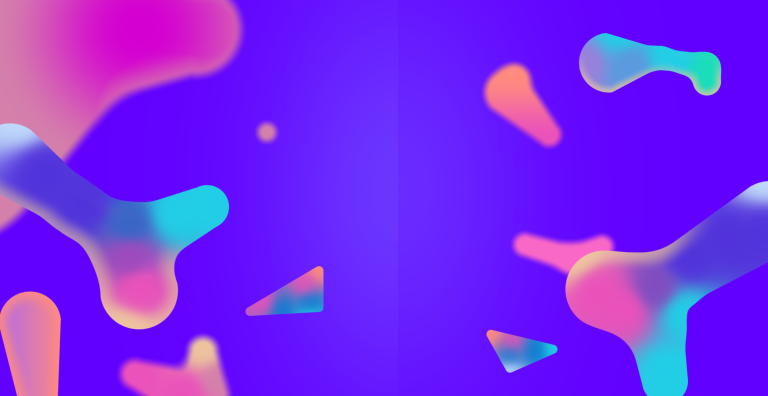
Reproduce this background procedurally as a Shadertoy shader.

```glsl
#define VIOLET vec3(.385, .0, 1.)
#define HALO vec3(.42, .21, 1.)
#define MAGENTA vec3(.83, .0, .82)
#define MAUVE vec3(.83, .5, .67)
#define INDIGO vec3(.32, .2, .86)
#define CYAN vec3(.13, .81, .9)
#define PINK vec3(.92, .32, .73)
#define SALMON vec3(1., .54, .5)
#define CREAM vec3(.93, .77, .62)
#define AZURE vec3(.04, .48, .82)
#define PALE vec3(.75, .85, .98)
#define TEAL vec3(.1, .87, .73)

const vec2 CANVAS = vec2(7.68, 3.98);

// Tapered capsule; each end is (centre, radius)
float limb(vec2 p, vec3 a, vec3 b) {
    vec2 axis = b.xy - a.xy;
    float h = clamp(dot(p - a.xy, axis) / dot(axis, axis), 0., 1.);
    return length(p - a.xy - h * axis) - mix(a.z, b.z, h);
}

// Smooth union with fillet size k
float fuse(float a, float b, float k) {
    float h = max(k - abs(a - b), 0.) / k;
    return min(a, b) - h * h * k * .25;
}

float triangle(vec2 p, vec2 a, vec2 b, vec2 c) {
    float edges = min(limb(p, vec3(a, 0.), vec3(b, 0.)),
                  min(limb(p, vec3(b, 0.), vec3(c, 0.)), limb(p, vec3(c, 0.), vec3(a, 0.))));
    vec2 ab = b - a, bc = c - b, ca = a - c, pa = p - a, pb = p - b, pc = p - c;
    vec3 side = vec3(ab.x * pa.y - ab.y * pa.x, bc.x * pb.y - bc.y * pb.x, ca.x * pc.y - ca.y * pc.x);
    bool inside = all(greaterThan(side, vec3(0.))) || all(lessThan(side, vec3(0.)));
    return inside ? -edges : edges;
}

// Colour spot weighted by closeness; summed spots form a gradient mesh
vec4 dab(vec2 p, float x, float y, vec3 tint) {
    vec2 v = p - vec2(x, y);
    float fall = dot(v, v) + .015;
    return vec4(tint, 1.) / (fall * fall);
}

vec3 blend(vec4 spots) { return spots.rgb / spots.w; }

void layer(inout vec3 col, float d, vec3 tint, float blur) {
    float soft = max(blur, .75 * CANVAS.y / iResolution.y);
    col = mix(col, tint, 1. - smoothstep(-soft, soft, d));
}

vec3 backdrop(vec2 p) {
    vec2 v = (p - vec2(3.98, 1.9)) / vec2(1.9, 3.2);
    float glow = exp(-2. * dot(v, v)) * (p.x < 3.98 ? 1. : .8);
    return mix(VIOLET, HALO, glow);
}

void blurredShapes(inout vec3 col, vec2 p) {
    // Magenta corner
    float d = fuse(limb(p, vec3(.8, .2, .9), vec3(1.95, .3, .46)),
                   limb(p, vec3(.12, .67, 1.), vec3(-.51, 1.45, 1.)), .3);
    float fade = max(smoothstep(.1, 1.5, length(p - vec2(1.4, .3))), .8 * smoothstep(-.4, .05, d));
    layer(col, d, mix(MAGENTA, MAUVE, fade), .07);

    // Small dot
    layer(col, length(p - vec2(2.67, 1.33)) - .09, MAUVE, .05);

    // Lower blob
    d = fuse(limb(p, vec3(1.35, 3.76, .14), vec3(1.95, 4., .27)),
             limb(p, vec3(2.03, 3.53, .14), vec3(2.03, 3.95, .25)), .12);
    layer(col, d, blend(dab(p, 1.35, 3.75, PINK) + dab(p, 2.05, 3.5, CREAM)
        + dab(p, 1.85, 3.95, PINK) + dab(p, 2.2, 3.8, MAUVE)), .06);

    // Upper drop
    d = fuse(limb(p, vec3(5.08, .93, .23), vec3(5.49, 1.35, .12)), length(p - vec2(5.15, .79)) - .14, .1);
    layer(col, d, mix(SALMON, PINK, smoothstep(.75, 1.4, p.y)), .05);

    // Middle wave
    d = fuse(limb(p, vec3(5.25, 2.46, .11), vec3(5.72, 2.6, .13)),
             limb(p, vec3(5.72, 2.6, .13), vec3(6.02, 2.48, .11)), .1);
    layer(col, d, mix(PINK, vec3(1., .44, .8), .7), .05);
}

void smallShapes(inout vec3 col, vec2 p) {
    // Peach bean
    float d = limb(p, vec3(.3, 3.24, .31), vec3(.38, 4., .2));
    vec3 tint = mix(vec3(.74, .43, .85), SALMON, smoothstep(.0, .55, p.x) * .7);
    layer(col, d, mix(tint, SALMON, smoothstep(-.16, 0., d) * .8), 0.);

    // Shards
    d = triangle(p, vec2(2.5, 3.13), vec2(3.19, 2.72), vec2(3.19, 3.09)) - .045;
    layer(col, d, blend(dab(p, 3.2, 2.7, SALMON) + dab(p, 3.05, 2.87, PINK) + dab(p, 2.65, 3.03, PINK)
        + dab(p, 2.8, 3.1, AZURE) + dab(p, 3.1, 3.03, AZURE) + dab(p, 3.1, 3.2, CYAN)), 0.);
    d = triangle(p, vec2(4.91, 3.36), vec2(5.53, 3.51), vec2(5.1, 3.7)) - .045;
    layer(col, d, blend(dab(p, 4.9, 3.35, SALMON) + dab(p, 5.12, 3.44, PINK) + dab(p, 5.1, 3.56, AZURE)
        + dab(p, 5.35, 3.52, AZURE) + dab(p, 5.1, 3.75, PALE) + dab(p, 5.55, 3.5, CYAN)), 0.);

    // Dumbbell
    d = fuse(limb(p, vec3(6.09, .63, .3), vec3(6.6, .58, .09)),
             limb(p, vec3(6.6, .58, .09), vec3(7.05, .68, .14)), .12);
    d = fuse(d, limb(p, vec3(7.05, .68, .14), vec3(7.07, .82, .14)), .08);
    tint = blend(dab(p, 5.85, .65, vec3(.6, .5, .86)) + dab(p, 6.2, .32, CYAN)
        + dab(p, 6.3, .65, vec3(.36, .6, .87)) + dab(p, 6.7, .55, CYAN) + dab(p, 7.15, .7, TEAL));
    layer(col, d, mix(tint, CREAM, smoothstep(-.1, 0., d) * smoothstep(.5, .9, p.y) * .7), 0.);
}

void leftBlob(inout vec3 col, vec2 p) {
    float d = fuse(limb(p, vec3(.1, 1.6, .36), vec3(.75, 2.08, .25)),
                   limb(p, vec3(.75, 2.08, .25), vec3(1.3, 2.45, .34)), .15);
    d = fuse(d, limb(p, vec3(1.3, 2.45, .34), vec3(2.07, 2.08, .22)), .15);
    d = fuse(d, limb(p, vec3(1.3, 2.45, .33), vec3(1.39, 2.92, .39)), .2);
    vec3 tint = blend(dab(p, .2, 1.15, PALE) + dab(p, .45, 1.75, INDIGO) + dab(p, .85, 2.05, INDIGO)
        + dab(p, 1.3, 2.25, vec3(.22, .4, .78)) + dab(p, 2.1, 2.02, CYAN) + dab(p, 1.75, 2.15, CYAN)
        + dab(p, 1.3, 2.58, vec3(.62, .29, .74)) + dab(p, 1.4, 2.9, PINK) + dab(p, 1.25, 3.35, CREAM));
    float rim = smoothstep(-.2, 0., d) * smoothstep(.1, .6, p.y - p.x * .45 - 1.4);
    layer(col, d, mix(tint, CREAM, rim * .55), 0.);
}

void rightBlob(inout vec3 col, vec2 p) {
    float d = fuse(limb(p, vec3(7.7, 2.2, .38), vec3(6.7, 2.82, .29)),
                   limb(p, vec3(6.04, 2.9, .37), vec3(6.7, 2.84, .3)), .12);
    d = fuse(d, limb(p, vec3(6.05, 2.92, .36), vec3(6.55, 3.25, .28)), .1);
    d = fuse(d, limb(p, vec3(6.55, 3.25, .28), vec3(6.65, 3.83, .23)), .15);
    vec3 tint = blend(dab(p, 7.65, 1.75, PALE) + dab(p, 7.3, 2.4, INDIGO) + dab(p, 7.65, 2.35, INDIGO)
        + dab(p, 6.9, 2.6, INDIGO) + dab(p, 6.55, 2.9, vec3(.5, .3, .75)) + dab(p, 6.0, 2.95, PINK)
        + dab(p, 6.25, 3.1, PINK) + dab(p, 5.75, 2.5, CREAM)
        + dab(p, 6.85, 3.15, CYAN) + dab(p, 6.7, 3.75, CYAN));
    float rim = smoothstep(-.2, 0., d) * smoothstep(3., 2.6, p.y) * smoothstep(7.2, 6.6, p.x);
    layer(col, d, mix(tint, CREAM, rim * .65), 0.);
}

void mainImage(out vec4 fragColor, in vec2 fragCoord) {
    // Canvas coordinates measured from the top left
    vec2 uv = fragCoord / iResolution.xy;
    vec2 p = vec2(uv.x, 1. - uv.y) * CANVAS;
    vec3 col = backdrop(p);
    blurredShapes(col, p);
    smallShapes(col, p);
    leftBlob(col, p);
    rightBlob(col, p);
    fragColor = vec4(col, 1.);
}
```
